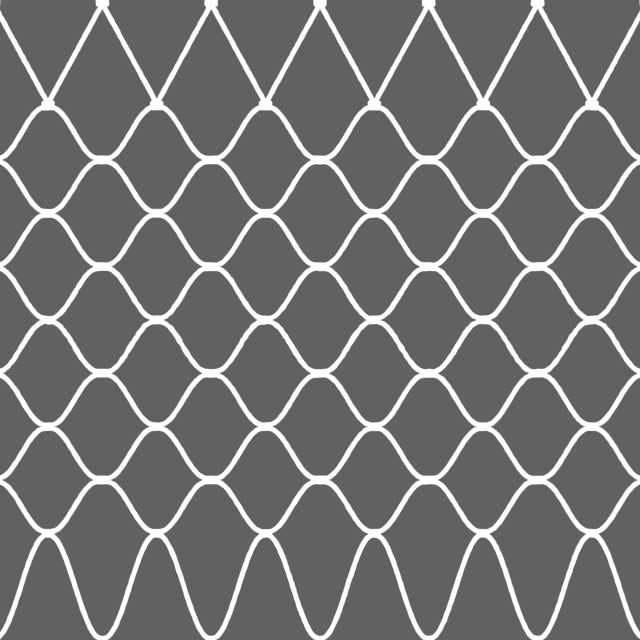
Give the GLSL for this pattern, as a Shadertoy shader.

```glsl
// A hanging net of white cord on flat grey, tied in staggered rows of knots.
// Each strand is an eased cosine between two knot rows; the top row is straight.
// Distances to strands and knots are merged, then roughened by value noise.

float hash(vec2 p) {
    vec3 q = fract(p.xyx * vec3(0.1031, 0.1030, 0.0973));
    q += dot(q, q.yzx + 33.33);
    return fract((q.x + q.y) * q.z);
}

float valueNoise(vec2 p) {
    vec2 cell = floor(p), f = fract(p);
    f = f * f * (3.0 - 2.0 * f);
    return mix(mix(hash(cell), hash(cell + vec2(1, 0)), f.x),
               mix(hash(cell + vec2(0, 1)), hash(cell + vec2(1, 1)), f.x), f.y);
}

// Height of a knot row; the first and last meshes are taller than the rest.
float rowHeight(int row) {
    if (row == 0) return 0.0;
    if (row == 10) return 0.997;
    return float(row + 1) / 12.0 + (row == 9 ? 0.002 : 0.0);
}

// u runs from 0 at an even-row knot to 1 at an odd-row knot.
float strandDistance(float u, float y, int row) {
    float low = rowHeight(row) + 0.0028;
    float high = rowHeight(row + 1) - 0.0028;
    bool evenBelow = row % 2 == 0;
    float start = evenBelow ? low : high;
    float rise = evenBelow ? high - low : low - high;

    float height = start + rise * u;
    float slope = rise / 0.085;
    if (row < 9) {
        vec2 flatPart = row == 0 ? vec2(0.02) : vec2(0.08, 0.05);
        float span = 1.0 - flatPart.x - flatPart.y;
        float angle = 3.14159 * clamp((u - flatPart.x) / span, 0.0, 1.0);
        height = start + rise * (0.5 - 0.5 * cos(angle));
        slope *= 1.5708 * sin(angle) / span;
    }
    return abs(y - height) / sqrt(1.0 + slope * slope) - 0.0040;
}

float knotDistance(float u, float y, int row) {
    bool evenRow = row % 2 == 0;
    vec2 halfSize = vec2(evenRow ? 0.0145 : 0.0108, 0.0062);
    if (row >= 9) halfSize = vec2(0.0105, 0.0078);
    vec2 offset = vec2(0.085 * (evenRow ? u : 1.0 - u), abs(y - rowHeight(row)));
    vec2 corner = offset - halfSize + 0.004;
    return length(max(corner, 0.0)) + min(max(corner.x, corner.y), 0.0) - 0.004;
}

void mainImage(out vec4 fragColor, in vec2 fragCoord) {
    vec2 uv = fragCoord / iResolution.xy;
    float column = (uv.x - 0.5) / 0.17;
    float u = 2.0 * abs(column - floor(column + 0.5));

    // Strands and the knots at their upper ends
    float cord = 1.0;
    for (int row = 0; row < 10; row++) {
        cord = min(cord, strandDistance(u, uv.y, row));
        cord = min(cord, knotDistance(u, uv.y, row + 1));
    }

    // Uneven cord edge, a little rougher across the middle
    float roughness = 0.0008 + 0.0007 * smoothstep(0.12, 0.0, abs(uv.y - 0.48));
    cord += roughness * (valueNoise(uv * 170.0) - 0.5);

    float edge = 0.8 / iResolution.y;
    float cover = 1.0 - smoothstep(-edge, edge, cord);
    fragColor = vec4(mix(vec3(0.38), vec3(0.995), cover), 1.0);
}
```
